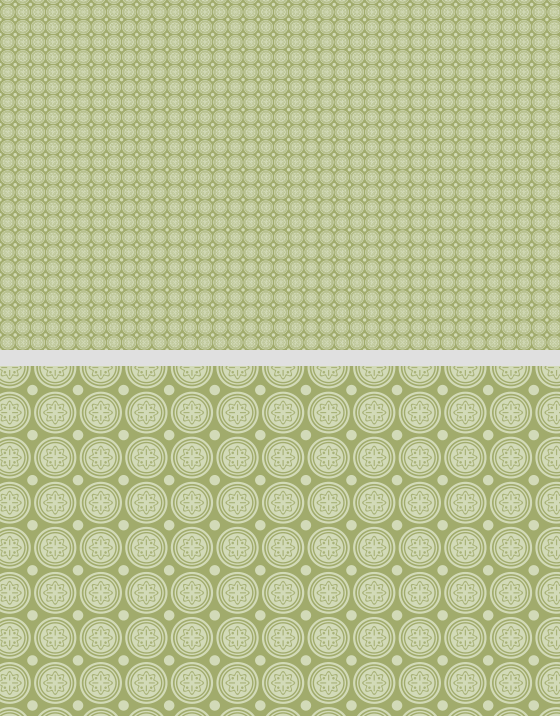
Top: the whole. Bottom: its middle third, enlarged.
Write a Shadertoy shader that draws this pattern.

```glsl
// Sage-green lattice of ringed rosette medallions with a pale dot at each
// lattice corner. Each cell is built from distance functions, and several
// samples per pixel are averaged to keep the fine lines smooth.

// Coverage of a shape from its signed distance.
float fill(float dist, float soft) {
    return 1.0 - smoothstep(-soft, soft, dist);
}

float ring(float r, float radius, float width, float soft) {
    return fill(abs(r - radius) - 0.5 * width, soft);
}

// Pale disc with a flower, spokes and seeds cut out of it.
float rosette(vec2 p, float soft) {
    float r = length(p);
    float angle = atan(p.y, p.x + 1e-6);
    float shape = fill(r - 0.32, soft);

    // Scalloped outline with eight petals
    float cut = ring(r, 0.215 + 0.035 * cos(8.0 * angle), 0.032, soft);

    // Four spokes around a small core
    vec2 q = abs(p);
    float spoke = max(min(q.x, q.y) - 0.013, abs(r - 0.12) - 0.065);
    cut = max(cut, fill(spoke, soft));

    // Seeds on the diagonals
    cut = max(cut, fill(length(q - 0.105) - 0.028, soft));
    return shape * (1.0 - 0.85 * cut);
}

// Share of the pale colour at a point in lattice units.
float lattice(vec2 cell, float soft) {
    vec2 p = fract(cell) - 0.5;
    float r = length(p);
    float pale = rosette(p, soft);
    pale = max(pale, ring(r, 0.365, 0.03, soft));
    pale = max(pale, ring(r, 0.44, 0.048, soft));

    // Dot shared by four neighbouring cells
    float corner = length(0.5 - abs(p));
    return max(pale, fill(corner - 0.115, soft));
}

void mainImage(out vec4 fragColor, in vec2 fragCoord) {
    const int SAMPLES = 4;
    vec2 density = vec2(23.04, 23.3) / iResolution.y;
    float soft = 0.5 * density.y / float(SAMPLES);

    float pale = 0.0;
    for (int j = 0; j < SAMPLES; j++) {
        for (int i = 0; i < SAMPLES; i++) {
            vec2 offset = (vec2(i, j) + 0.5) / float(SAMPLES) - 0.5;
            pale += lattice((fragCoord + offset) * density, soft);
        }
    }
    pale /= float(SAMPLES * SAMPLES);

    vec3 sage = vec3(0.63, 0.67, 0.425);
    vec3 cream = vec3(0.825, 0.855, 0.72);
    fragColor = vec4(mix(sage, cream, pale), 1.0);
}
```
